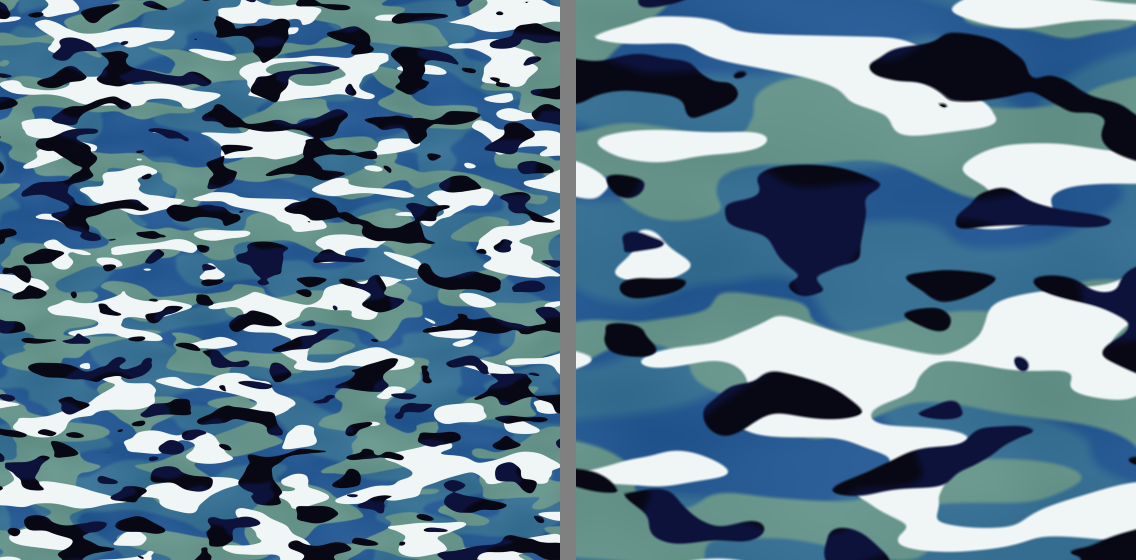
Left: the whole. Right: its middle third, enlarged.
This pattern is drawn by a three.js fragment shader. Its source:

```glsl
// Blue, green and white camouflage of stretched horizontal patches with dark blobs on top.
varying vec2 vUv;

const vec3 SEA_BLUE  = vec3(0.22, 0.44, 0.58);
const vec3 DEEP_BLUE = vec3(0.15, 0.35, 0.57);
const vec3 SAGE      = vec3(0.40, 0.58, 0.54);
const vec3 CHALK     = vec3(0.94, 0.96, 0.96);
const vec3 NAVY      = vec3(0.05, 0.07, 0.23);
const vec3 INK       = vec3(0.03, 0.03, 0.08);

const float NOISE_DEVIATION = 0.215;

float hash(vec2 p) {
  vec3 q = fract(vec3(p.xyx) * 0.1031);
  q += dot(q, q.yzx + 33.33);
  return fract((q.x + q.y) * q.z);
}

// Dot product of a random unit gradient with the offset from its lattice corner
float cornerSlope(vec2 cell, vec2 offset) {
  float angle = 6.2832 * hash(cell);
  return dot(vec2(cos(angle), sin(angle)), offset);
}

float gradientNoise(vec2 p) {
  vec2 i = floor(p);
  vec2 f = p - i;
  vec2 u = f * f * f * (f * (f * 6.0 - 15.0) + 10.0);
  float low = mix(cornerSlope(i, f),
                  cornerSlope(i + vec2(1.0, 0.0), f - vec2(1.0, 0.0)), u.x);
  float high = mix(cornerSlope(i + vec2(0.0, 1.0), f - vec2(0.0, 1.0)),
                   cornerSlope(i + vec2(1.0, 1.0), f - vec2(1.0, 1.0)), u.x);
  return mix(low, high, u.y);
}

// Warped two-octave noise, scaled to a standard deviation of about one
float patchField(vec2 p, vec2 frequency, float detail, float seed) {
  vec2 q = p * frequency + seed;
  q += 0.35 * vec2(gradientNoise(q * 0.8 + 31.7), gradientNoise(q * 0.8 + 67.3));
  float sum = 0.0;
  float power = 0.0;
  float amplitude = 1.0;
  for (int octave = 0; octave < 2; octave++) {
    sum += amplitude * gradientNoise(q);
    power += amplitude * amplitude;
    amplitude *= detail;
    q = q * 1.9 + 17.4;
  }
  return sum / (NOISE_DEVIATION * sqrt(power));
}

// Coverage of the field above a level; softness is the edge half-width on the canvas
float patchMask(vec2 p, vec2 frequency, float detail, float seed, float level, float softness) {
  const float STEP = 0.0007;
  float field = patchField(p, frequency, detail, seed);
  vec2 slope = vec2(patchField(p + vec2(STEP, 0.0), frequency, detail, seed),
                    patchField(p + vec2(0.0, STEP), frequency, detail, seed)) - field;
  float edgeDistance = (field - level) * STEP / max(length(slope), 0.0001);
  return smoothstep(-softness, softness, edgeDistance);
}

void main() {
  vec2 p = vUv;

  // Two blues that melt softly into each other
  float deep = patchMask(p, vec2(6.0, 13.0), 0.35, 11.0, 0.07, 0.005);
  vec3 color = mix(SEA_BLUE, DEEP_BLUE, deep);

  // Broad green patches with slightly soft edges
  float sage = patchMask(p, vec2(6.8, 16.5), 0.45, 43.0, 0.23, 0.0018);
  color = mix(color, SAGE, sage);

  // Faint tonal drift inside the patches
  color += 0.012 * patchField(p, vec2(9.0, 17.0), 0.3, 151.0);

  // Long white streaks
  float chalk = patchMask(p, vec2(7.2, 21.0), 0.48, 83.0, 0.71, 0.0012);
  color = mix(color, CHALK, chalk);

  // Compact dark blobs, partly navy and partly near black
  float navyTone = patchMask(p, vec2(8.0, 16.0), 0.3, 127.0, 0.38, 0.004);
  float dark = patchMask(p, vec2(11.5, 25.0), 0.36, 197.0, 0.87, 0.0012);
  color = mix(color, mix(INK, NAVY, navyTone), dark);

  gl_FragColor = vec4(color, 1.0);
}
```
